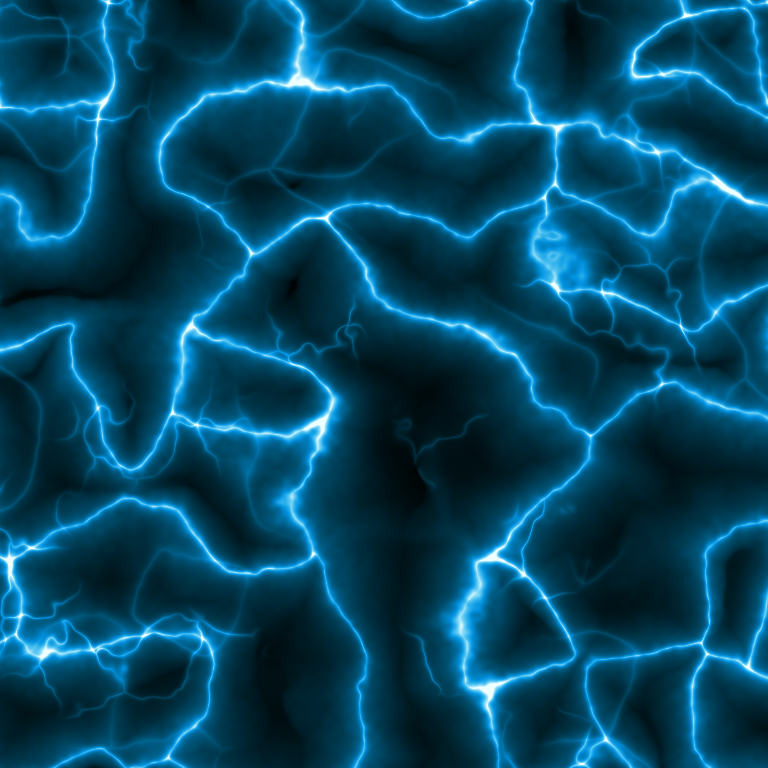
Give the GLSL for this texture, as a WebGL 2 fragment shader.

```glsl
#version 300 es
precision highp float;
// Glowing blue electric veins that branch and meet over a dark teal ground.

uniform vec2 u_resolution;
out vec4 fragColor;

// Integer hash: three random values for a lattice point and a seed.
vec3 hash(ivec2 cell, int seed) {
    uvec3 v = uvec3(ivec3(cell, seed)) * 1664525u + 1013904223u;
    v.x += v.y * v.z;
    v.y += v.z * v.x;
    v.z += v.x * v.y;
    v ^= v >> 16u;
    v.x += v.y * v.z;
    v.y += v.z * v.x;
    v.z += v.x * v.y;
    return vec3(v >> 8u) / 16777216.0;
}

// Smooth value noise in three channels.
vec3 noise(vec2 p, int seed) {
    ivec2 cell = ivec2(floor(p));
    vec2 f = fract(p);
    f = f * f * (3.0 - 2.0 * f);
    return mix(
        mix(hash(cell, seed), hash(cell + ivec2(1, 0), seed), f.x),
        mix(hash(cell + ivec2(0, 1), seed), hash(cell + ivec2(1, 1), seed), f.x),
        f.y);
}

// Scattered seeds fall into four groups whose soft territories meet in curved veins.
// Returns the distance to the nearest vein and the summed glow of the cores.
vec2 veins(vec2 p, float scale, float width, int seed) {
    const float sharpness = 7.0;
    p *= scale;
    ivec2 cell = ivec2(floor(p));
    vec2 f = fract(p);
    vec3 territory[4] = vec3[4](vec3(0.0), vec3(0.0), vec3(0.0), vec3(0.0));
    for (int y = -2; y <= 2; y++) {
        for (int x = -2; x <= 2; x++) {
            vec3 h = hash(cell + ivec2(x, y), seed);
            vec2 offset = vec2(x, y) + 0.08 + 0.84 * h.xy - f;
            float weight = exp(-sharpness * dot(offset, offset));
            territory[int(h.z * 4.0)] += vec3(offset, 1.0) * weight;
        }
    }

    int owner = 0;
    for (int i = 1; i < 4; i++) {
        if (territory[i].z > territory[owner].z) owner = i;
    }
    vec3 home = territory[owner];
    float nearest = 1.0;
    float core = 0.0;
    for (int i = 0; i < 4; i++) {
        if (i == owner) continue;
        vec3 rival = territory[i];
        rival.z = max(rival.z, 1e-30);
        float gap = log(home.z / rival.z) / sharpness;
        float slope = 2.0 * max(length(rival.xy / rival.z - home.xy / home.z), 0.5);
        float d = gap / slope / scale;
        nearest = min(nearest, d);
        core += exp(-d / width);
    }
    return vec2(nearest, core);
}

// Colour ramp driven by the green level: teal, azure, then icy white.
vec3 plasma(float level) {
    float red = 2.85 * pow(max(level - 0.55, 0.0), 1.4);
    float blue = min(1.28 * level + 0.45 * level * level, 0.7 + 0.32 * level);
    return clamp(vec3(red, level, blue), 0.0, 1.0);
}

void main() {
    vec2 p = gl_FragCoord.xy / min(u_resolution.x, u_resolution.y);

    // Tight meanders plus a fine electric jitter.
    vec2 meander = 0.075 * (noise(p * 9.0, 1).xy - 0.5);
    vec2 jitter = 0.014 * (noise(p * 26.0, 2).xy - 0.5)
                + 0.006 * (noise(p * 75.0, 3).xy - 0.5);

    // Main veins with swelling cores and a broad, slightly mottled halo.
    float swell = noise(p * 11.0, 4).x;
    swell *= swell;
    float grain = noise(p * 130.0, 10).x - 0.5;
    vec2 bolt = veins(p + meander + jitter, 7.0, mix(0.0032, 0.0075, swell), 11);
    float level = 0.38 * exp(-bolt.x / 0.058) - 0.01;
    level *= 0.86 + 0.28 * noise(p * 6.0, 5).x + 0.08 * grain;
    level += mix(0.37, 0.62, swell) * bolt.y * (1.0 + 0.35 * grain);

    // Dim veins in the background, fading in and out.
    vec2 farPath = p + 0.8 * meander.yx + 0.6 * jitter;
    float farVein = veins(farPath, 6.5, 0.004, 23).x;
    float farMask = smoothstep(0.2, 0.55, noise(p * 5.0, 6).x);
    level += farMask * (0.13 * exp(-farVein / 0.0045) + 0.04 * exp(-farVein / 0.02));

    // Thin jagged twigs that spark off the main veins.
    vec2 crackle = 0.035 * (noise(p * 24.0, 7).xy - 0.5)
                 + 0.018 * (noise(p * 60.0, 8).xy - 0.5);
    float twig = veins(p + crackle, 11.0, 0.002, 37).x;
    float twigMask = smoothstep(0.62, 0.82, noise(p * 7.0, 9).x) * exp(-bolt.x / 0.08);
    level += twigMask * (0.42 * exp(-twig / 0.003) + 0.06 * exp(-twig / 0.012));

    fragColor = vec4(plasma(clamp(level, 0.01, 1.0)), 1.0);
}
```
